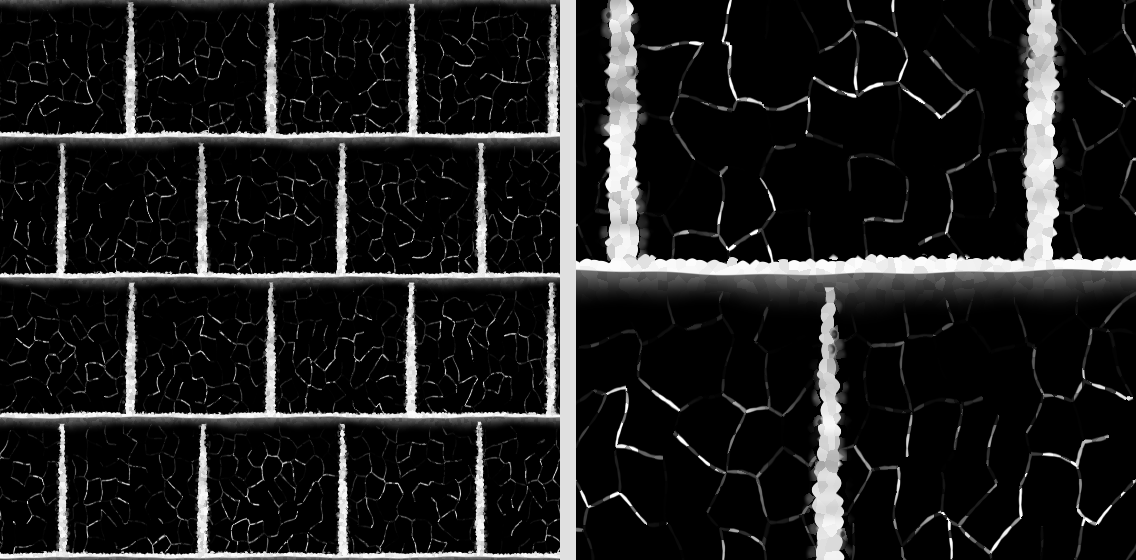
Left: the whole. Right: its middle third, enlarged.
Give the GLSL for this texture, as a WebGL 1 fragment shader.

```glsl
precision highp float;
uniform vec2 u_resolution;

#define ROWS 4.0
#define COLS 4.0
#define BED_LIFT 0.033
#define JOINT_SHIFT 0.44
#define BED_HALF 0.0042
#define JOINT_HALF 0.0078
#define SHADE_DEPTH 0.036
#define SHADE_TONE 0.46
#define CRACK_HALF 0.0007
#define CRACK_CELLS vec2(38.0, 28.0)
#define GRAIN_CELLS vec2(170.0, 150.0)

const float TAU = 6.28319;

float hash(vec2 p) {
  return fract(sin(dot(p, vec2(127.1, 311.7))) * 43758.5);
}

// Layered sines, periodic over 0..1
float wobble(float t, float seed) {
  return 0.5 * sin(TAU * 3.0 * t + seed * 5.1)
       + 0.3 * sin(TAU * 7.0 * t + seed * 9.7)
       + 0.2 * sin(TAU * 17.0 * t + seed * 3.3);
}

// Wrapping cellular noise: centre distance, border distance, cell tone, border tone
vec4 cellular(vec2 p, vec2 period) {
  vec2 cell = floor(p), f = fract(p);
  vec2 near = vec2(8.0), next = vec2(9.0), nearId = vec2(0.0), nextId = vec2(0.0);
  for (int j = -1; j <= 1; j++) {
    for (int i = -1; i <= 1; i++) {
      vec2 g = vec2(float(i), float(j));
      vec2 id = mod(cell + g, period);
      vec2 o = g + 0.1 + 0.8 * vec2(hash(id + 3.7), hash(id + 19.3)) - f;
      if (dot(o, o) < dot(near, near)) {
        next = near; nextId = nearId;
        near = o; nearId = id;
      } else if (dot(o, o) < dot(next, next)) {
        next = o; nextId = id;
      }
    }
  }
  float border = dot(0.5 * (near + next), normalize(next - near));
  return vec4(length(near), border, hash(nearId), hash(nearId + nextId + 0.5));
}

// Coverage of a shape from its signed distance
float fill(float d, float blur) {
  return 1.0 - smoothstep(-blur, blur, d);
}

void main() {
  vec2 uv = gl_FragCoord.xy / u_resolution;
  float px = 0.8 / u_resolution.y;
  vec4 grain = cellular(uv * GRAIN_CELLS, GRAIN_CELLS);
  float rough = grain.x - 0.45;

  // Signed height above the nearest bed line
  float level = uv.y * ROWS - BED_LIFT;
  float bed = floor(level + 0.5);
  float bedSeed = mod(bed, ROWS) + 1.0;
  float height = (level - bed) / ROWS - 0.0018 * wobble(uv.x, bedSeed);

  // Brick row and nearest upright joint
  float row = mod(floor(level), ROWS);
  float v = fract(level);
  float across = uv.x * COLS - JOINT_SHIFT - 0.5 * mod(row, 2.0);
  float joint = floor(across + 0.5);
  float seed = hash(vec2(mod(joint, COLS), row) + 7.3);
  float lean = (seed - 0.5) * 0.006 + (fract(seed * 17.0) - 0.5) * 0.007 * (v - 0.5);
  float side = (across - joint) / COLS - lean - 0.0012 * wobble(v, seed * 6.0);

  // Broken hairline cracks, fading toward the brick edges
  vec2 warp = vec2(sin(TAU * (9.0 * uv.y + 2.0 * uv.x)) + 0.6 * sin(TAU * 23.0 * uv.y),
                   sin(TAU * (11.0 * uv.x - 3.0 * uv.y)) + 0.6 * sin(TAU * 27.0 * uv.x));
  vec4 crack = cellular((uv + 0.0025 * warp) * CRACK_CELLS, CRACK_CELLS);
  float crackDist = crack.y / CRACK_CELLS.x + 0.0006 * rough;
  float patchy = 0.65 + 0.35 * sin(TAU * (5.0 * uv.x + 2.0 * uv.y)) * sin(TAU * (7.0 * uv.y - 3.0 * uv.x));
  float fade = (1.0 - 0.85 * smoothstep(0.55, 0.97, v)) * mix(0.35, 1.0, smoothstep(0.012, 0.06, abs(side)));
  float strength = smoothstep(0.2, 0.95, crack.w) * mix(0.2, 1.0, smoothstep(0.15, 0.75, grain.z));
  float tone = fill(crackDist - CRACK_HALF, px) * min(1.0, 1.7 * strength * patchy * fade);

  // Soft grey shade under each bed line
  float depth = max(-height, 0.0);
  float reach = SHADE_DEPTH * (0.85 + 0.25 * wobble(uv.x, bedSeed + 4.0));
  float shade = pow(1.0 - smoothstep(0.0, reach, depth), 1.5) * step(height, 0.0);
  tone = max(tone, SHADE_TONE * shade * (0.8 + 0.3 * grain.z));

  // Tapered, ragged upright joints with dusty flanks and dark pits
  float taper = JOINT_HALF * mix(1.0, 0.45, smoothstep(0.35, 0.95, v)) * (0.85 + 0.3 * fract(seed * 31.0));
  float jointDist = abs(side) - taper + 0.0045 * rough + 0.0008 * wobble(v, seed * 11.0);
  jointDist = max(jointDist, (v - 0.955 + 0.02 * seed) / ROWS);
  float dust = (1.0 - smoothstep(0.0, 0.007, jointDist)) * smoothstep(0.45, 1.0, grain.z);
  tone = max(tone, 0.4 * dust);
  float wear = smoothstep(0.1, 0.9, v + 0.5 * wobble(v, seed * 8.0)) * fract(seed * 13.0);
  float mortar = 0.98 - 0.25 * wear - 0.22 * grain.z * grain.z;
  float pit = step(0.93, grain.z) * fill(grain.x - 0.4, 0.15) * smoothstep(-0.005, -0.001, jointDist);
  tone = mix(tone, mortar * (1.0 - 0.75 * pit), fill(jointDist, px));

  // Bright bed lines: smooth below, splintered above
  float bedHalf = BED_HALF * (0.9 + 0.3 * wobble(uv.x, bedSeed + 9.0));
  float splinter = step(0.0, height) * (0.004 * rough - 0.0025 * smoothstep(0.75, 1.0, grain.z));
  float bedDist = abs(height) - bedHalf + splinter;
  tone = mix(tone, 0.99 - 0.12 * grain.z * grain.z, fill(bedDist, px * 1.2));

  gl_FragColor = vec4(vec3(tone), 1.0);
}
```
